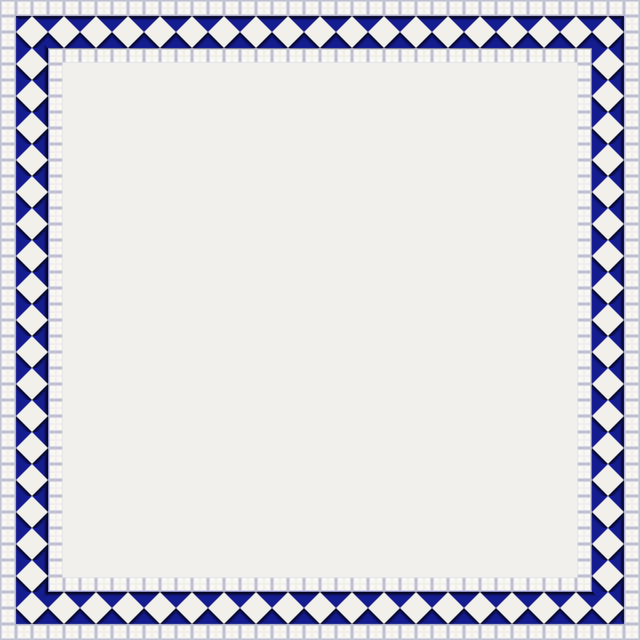
This background is drawn by a WebGL 1 fragment shader. Its source:

```glsl
precision highp float;
// Square tiled frame: navy band of pale diamonds on faint grid paper, around a plain panel.
uniform vec2 u_resolution;

const float CELL = 0.05;          // spacing of the diamonds
const float HALF_CELL = 0.025;    // diamond radius and grid spacing
const float BAND_OUTER = 0.025;   // band limits, measured from the canvas edge
const float BAND_INNER = 0.0755;
const float PANEL_INSET = 0.0975;
const float LINE_RADIUS = 0.0012;
const float LINE_BLUR = 0.0026;
const float BEVEL = 0.008;

const vec3 PANEL = vec3(0.945, 0.941, 0.925);
const vec3 PAPER = vec3(0.972, 0.970, 0.945);
const vec3 DIAMOND = vec3(0.945, 0.940, 0.922);
const vec3 GRID_LINE = vec3(0.70, 0.70, 0.81);
const vec3 NAVY = vec3(0.08, 0.11, 0.56);
const vec3 SHADOW = vec3(0.015, 0.015, 0.12);

// Antialiased coverage, 1 where the signed distance is negative.
float fill(float dist, float soft) {
  return 1.0 - smoothstep(-soft, soft, dist);
}

// Distance to the closest multiple of a step.
vec2 gridDistance(vec2 p, float stepSize) {
  return abs(mod(p + 0.5 * stepSize, stepSize) - 0.5 * stepSize);
}

vec3 gridPaper(vec2 p) {
  vec2 major = gridDistance(p, HALF_CELL);
  vec2 minor = gridDistance(p + 0.5 * HALF_CELL, HALF_CELL);
  vec2 lines = 1.0 - smoothstep(LINE_RADIUS, LINE_RADIUS + LINE_BLUR, major);
  vec2 faint = 1.0 - smoothstep(0.0, LINE_BLUR, minor);
  float ink = max(0.8 * max(lines.x, lines.y), 0.15 * max(faint.x, faint.y));
  return mix(PAPER, GRID_LINE, ink);
}

vec3 diamondBand(vec2 p, float soft) {
  vec2 q = mod(p + HALF_CELL, CELL) - HALF_CELL;
  float diamond = (abs(q.x) + abs(q.y) - HALF_CELL) * 0.7071;

  // Bevelled triangles: shade the base edge and the slopes facing up.
  vec2 fromCenter = abs(p - 0.5);
  float horizontal = step(fromCenter.x, fromCenter.y);
  float base = HALF_CELL - mix(q.x, q.y, horizontal);
  float baseShade = 1.0 - smoothstep(0.0, BEVEL, base);
  float slopeShade = (1.0 - smoothstep(0.0, BEVEL, diamond)) * step(q.y, 0.0);
  vec3 triangle = mix(NAVY, SHADOW, max(baseShade, 0.9 * slopeShade));
  return mix(triangle, DIAMOND, fill(diamond, soft));
}

void main() {
  float side = min(u_resolution.x, u_resolution.y);
  vec2 p = (gl_FragCoord.xy - 0.5 * u_resolution) / side + 0.5;
  float soft = max(0.8 / side, 0.0012);

  // Inset from the nearest canvas side defines the nested square rings.
  vec2 sideInset = 0.5 - abs(p - 0.5);
  float inset = min(sideInset.x, sideInset.y);

  vec3 color = gridPaper(p);
  color = mix(color, PANEL, fill(PANEL_INSET - inset, soft));
  float band = fill(max(BAND_OUTER - inset, inset - BAND_INNER), soft);
  color = mix(color, diamondBand(p, soft), band);

  gl_FragColor = vec4(color, 1.0);
}
```
